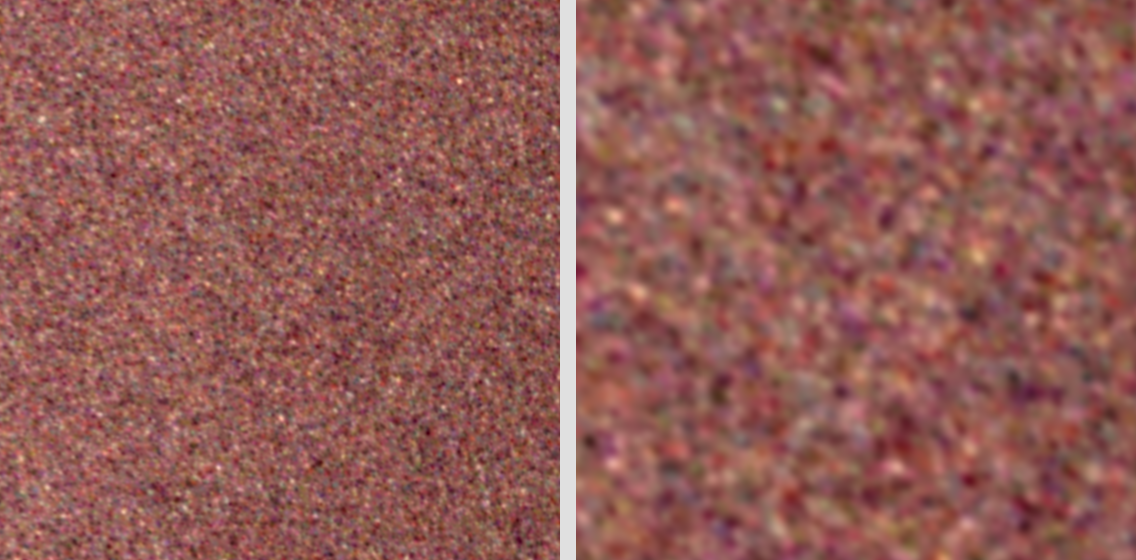
Left, the full canvas; right, a detail of the centre.
Write a Shadertoy shader that draws this texture.

```glsl
const vec3 PINK_LIGHT = vec3(0.592, 0.372, 0.353);
const vec3 BROWN_DARK = vec3(0.522, 0.318, 0.295);
const vec3 BRIGHTNESS = vec3(0.130, 0.122, 0.108);  // light and dark grains
const vec3 GREEN_SHIFT = vec3(-0.025, 0.062, 0.004); // olive against magenta
const vec3 WARM_SHIFT = vec3(0.045, 0.004, -0.060);  // amber against violet
const vec3 GLINT_COLOR = vec3(0.27, 0.30, 0.23);

const float GRAIN_CELLS = 104.0;  // cells across the canvas
const float FINE_CELLS = 148.0;
const float TINT_CELLS = 92.0;
const float CLUMP_CELLS = 34.0;
const float CLOUD_CELLS = 8.0;
const float GLINT_CELLS = 62.0;

const float FINE_AMOUNT = 0.62;
const float CLUMP_AMOUNT = 0.24;
const float CLOUD_AMOUNT = 0.14;
const float GRAIN_RADIUS = 0.38;  // in cells
const float GLINT_RADIUS = 0.22;
const float GLINT_RARITY = 10.0;
const float STRETCH = 0.88;       // below 1 widens grains sideways
const float TILT = 0.12;
const float SHRINK = 0.10;        // grains get finer to the right

vec3 hash3(vec3 p) {
    p = fract(p * vec3(0.1031, 0.1030, 0.0973));
    p += dot(p, p.yxz + 33.33);
    return fract((p.xxy + p.yxx) * p.zyx);
}

float softDot(vec2 offset, float radius) {
    return exp(-0.5 * dot(offset, offset) / (radius * radius));
}

// Three independent fields made of scattered soft grains, light and dark
vec3 grains(vec2 p, float seed) {
    vec2 cell = floor(p);
    vec3 sum = vec3(0.0);
    for (int y = -1; y <= 1; y++) {
        for (int x = -1; x <= 1; x++) {
            vec2 id = cell + vec2(x, y);
            vec2 center = id + hash3(vec3(id, seed)).xy;
            vec3 weight = 2.0 * hash3(vec3(id, seed + 57.0)) - 1.0;
            sum += weight * softDot(p - center, GRAIN_RADIUS);
        }
    }
    return sum;
}

// Rare small bright grains
float glints(vec2 p, float seed) {
    vec2 cell = floor(p);
    float sum = 0.0;
    for (int y = -1; y <= 1; y++) {
        for (int x = -1; x <= 1; x++) {
            vec2 id = cell + vec2(x, y);
            vec3 h = hash3(vec3(id, seed));
            sum += pow(h.z, GLINT_RARITY) * softDot(p - id - h.xy, GLINT_RADIUS);
        }
    }
    return sum;
}

void mainImage(out vec4 fragColor, in vec2 fragCoord) {
    vec2 uv = fragCoord / iResolution.xy;

    // Grain space: finer to the right, slightly wide and tilted
    vec2 p = uv + vec2(SHRINK * uv.x * uv.x, TILT * uv.x);
    p.x *= STRETCH;
    p += 1.0;

    // Broad light falling off to the right
    float shade = smoothstep(-0.1, 1.1, uv.x + 0.12 * (0.5 - uv.y));
    vec3 color = mix(PINK_LIGHT, BROWN_DARK, shade);

    // Layers of grain
    vec3 coarse = grains(p * GRAIN_CELLS, 11.0);
    vec3 fine = grains(p * FINE_CELLS, 23.0);
    vec3 tint = grains(p * TINT_CELLS, 37.0);
    vec3 clump = grains(p * CLUMP_CELLS, 41.0);
    vec3 cloud = grains(p * CLOUD_CELLS, 53.0);

    float light = coarse.x + FINE_AMOUNT * fine.x
                + CLUMP_AMOUNT * clump.x + CLOUD_AMOUNT * cloud.x;
    color += BRIGHTNESS * light;
    color += GREEN_SHIFT * (tint.y + FINE_AMOUNT * fine.y);
    color += WARM_SHIFT * (tint.z + CLUMP_AMOUNT * clump.z);
    color += GLINT_COLOR * glints(p * GLINT_CELLS, 71.0);

    fragColor = vec4(clamp(color, 0.0, 1.0), 1.0);
}
```
